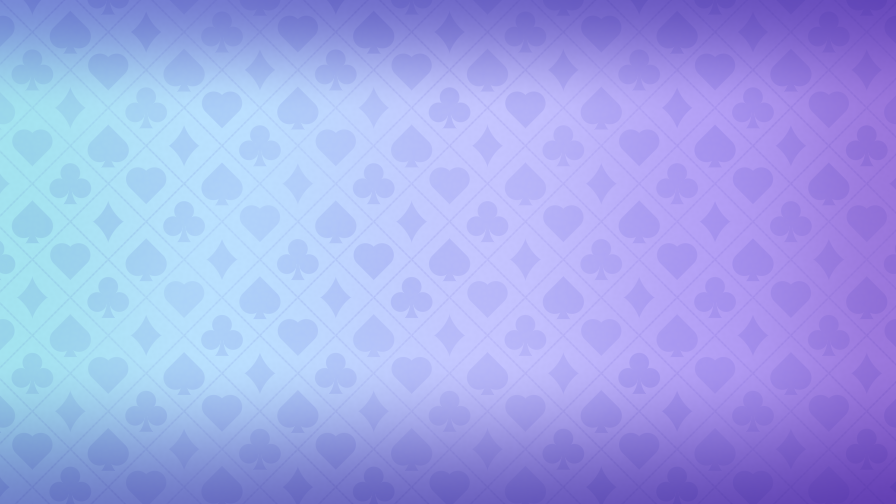
A Shadertoy shader for this pattern:

```glsl
// Tone-on-tone playing card suits in a diagonal trellis over a cyan to violet gradient.

const float CELL = 0.1505;                  // diamond diagonal, in canvas heights
const vec2 LATTICE = vec2(0.290, 0.786);    // centre of one club cell

vec2 hash2(vec2 p) {
    p = vec2(dot(p, vec2(127.1, 311.7)), dot(p, vec2(269.5, 183.3)));
    return fract(sin(p) * 43758.5);
}

// Distance to the nearest scattered point
float cellular(vec2 p) {
    vec2 base = floor(p), f = p - base;
    float nearest = 8.0;
    for (int j = -1; j <= 1; j++)
    for (int i = -1; i <= 1; i++) {
        vec2 o = vec2(i, j);
        vec2 r = o + hash2(base + o) - f;
        nearest = min(nearest, dot(r, r));
    }
    return sqrt(nearest);
}

// Slow uneven wear, about -1 to 1
float layeredSines(vec2 p) {
    float a = sin(p.x * 1.7 + 2.0 * sin(p.y * 1.1));
    float b = sin(p.y * 2.3 - p.x * 0.9 + 1.5 * sin(p.x * 1.3));
    return 0.5 * (a + b);
}

// Suit shapes: signed distances in cell units, y up
float heartDistance(vec2 p, float size) {
    p = vec2(abs(p.x), p.y) / size;
    if (p.x + p.y > 1.0) return (length(p - vec2(0.25, 0.75)) - 0.3536) * size;
    vec2 a = p - vec2(0.0, 1.0);
    vec2 b = p - 0.5 * max(p.x + p.y, 0.0);
    return sqrt(min(dot(a, a), dot(b, b))) * sign(p.x - p.y) * size;
}

float stemDistance(vec2 p, float top, float bottom) {
    float t = clamp((top - p.y) / (top - bottom), 0.0, 1.0);
    float halfWidth = mix(0.02, 0.09, t * t * t);
    return max(abs(p.x) - halfWidth, max(p.y - top, bottom - p.y));
}

float spadeDistance(vec2 p) {
    float body = heartDistance(vec2(p.x, 0.28 - p.y), 0.45);
    return min(body, stemDistance(p, 0.0, -0.285));
}

float clubDistance(vec2 p) {
    float top = length(p - vec2(0.0, 0.14)) - 0.13;
    float side = length(vec2(abs(p.x), p.y) - vec2(0.145, -0.06)) - 0.13;
    float core = length(p) - 0.07;
    return min(min(top, side), min(core, stemDistance(p, 0.0, -0.27)));
}

// Four inward arcs meeting at the tips
float diamondDistance(vec2 p) {
    return 0.623 - length(abs(p) - vec2(0.582, 0.492));
}

float suitDistance(vec2 p, int suit) {
    if (suit == 0) return clubDistance(p);
    if (suit == 1) return heartDistance(p - vec2(0.0, -0.27), 0.44);
    if (suit == 2) return spadeDistance(p);
    return diamondDistance(p);
}

float coverage(float d, float softness) {
    return 1.0 - smoothstep(-softness, softness, d);
}

// Broad horizontal gradient with dusky bands at top and bottom
vec3 background(vec2 uv) {
    vec3 c = mix(vec3(0.64, 0.89, 0.94), vec3(0.73, 0.88, 1.0), smoothstep(0.0, 0.27, uv.x));
    c = mix(c, vec3(0.77, 0.77, 1.0), smoothstep(0.22, 0.58, uv.x));
    c = mix(c, vec3(0.70, 0.62, 0.96), smoothstep(0.53, 0.83, uv.x));
    c = mix(c, vec3(0.60, 0.46, 0.86), smoothstep(0.78, 1.02, uv.x));
    vec3 topColor = mix(vec3(0.46, 0.53, 0.84), vec3(0.40, 0.28, 0.73), uv.x);
    vec3 bottomColor = mix(vec3(0.42, 0.48, 0.78), vec3(0.37, 0.23, 0.69), uv.x);
    c = mix(c, topColor, smoothstep(0.77, 1.03, uv.y));
    return mix(c, bottomColor, 1.0 - smoothstep(-0.06, 0.30, uv.y));
}

void mainImage(out vec4 fragColor, in vec2 fragCoord) {
    vec2 uv = fragCoord / iResolution.xy;
    vec2 p = fragCoord / iResolution.y;
    float softness = 0.7 / (iResolution.y * CELL);

    // Diagonal lattice, with the upright position inside each cell
    vec2 g = (p - LATTICE) / CELL;
    vec2 diagonal = vec2(g.x - g.y, g.x + g.y);
    vec2 id = floor(diagonal + 0.5);
    vec2 f = diagonal - id;
    vec2 local = 0.5 * vec2(f.x + f.y, f.y - f.x);
    int suit = int(mod(3.0 * id.x + 2.0 * id.y + 0.5, 4.0));

    // Mottled print and slightly different ink in each cell
    float mottle = cellular(p * 95.0) - 0.5;
    float wear = layeredSines(p * 6.0);
    float ink = 0.95 + 0.15 * wear + 0.3 * mottle + 0.2 * (hash2(id).x - 0.5);
    float suitMask = coverage(suitDistance(local, suit), softness) * ink;

    // Thin trellis with faint stitches
    vec2 edge = 0.5 - abs(f);
    float along = edge.x < edge.y ? diagonal.y : diagonal.x;
    float stitch = 0.8 + 0.2 * sin(along * 75.4);
    float line = coverage(min(edge.x, edge.y) * 0.707 - 0.011, softness) * stitch;

    vec3 color = background(uv);
    color *= mix(vec3(1.0), vec3(0.925, 0.925, 0.975), suitMask);
    color *= mix(vec3(1.0), vec3(0.94, 0.935, 0.975), line * (1.0 + 0.2 * wear));
    color *= 1.0 + 0.012 * mottle;
    fragColor = vec4(clamp(color, 0.0, 1.0), 1.0);
}
```
